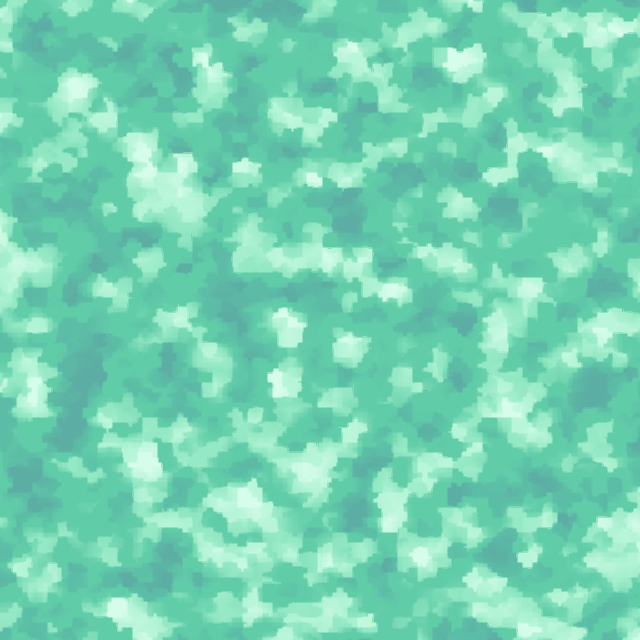
A WebGL 1 fragment shader for this texture:

```glsl
precision highp float;
uniform vec2 u_resolution;

#define GRID 128.0                  // stair steps across the canvas
#define STEP_SOFTNESS 0.25          // half width of the blur between steps
#define FACET_SCALE vec2(44.0, 52.0)
#define BLOB_SCALE vec2(18.0, 22.0)
#define DETAIL_SCALE vec2(35.0, 43.0)
#define DETAIL_WEIGHT 0.6
#define FACET_JITTER 0.2
#define INNER_GRADIENT 0.35         // 0 = flat facets, 1 = smooth field
#define EDGE_WARP 0.012
#define TONE_SPREAD 0.257           // standard deviation of the raw tone

const vec3 DEEP_TEAL  = vec3(0.36, 0.68, 0.64);
const vec3 TEAL       = vec3(0.36, 0.74, 0.65);
const vec3 SEA_GREEN  = vec3(0.38, 0.80, 0.66);
const vec3 MINT       = vec3(0.58, 0.91, 0.77);
const vec3 PALE_MINT  = vec3(0.72, 0.96, 0.85);
const vec3 WHITE_MINT = vec3(0.84, 0.99, 0.92);

float hash(vec2 p) {
    vec3 q = fract(p.xyx * vec3(0.1031, 0.1030, 0.0973));
    q += dot(q, q.yzx + 33.33);
    return fract((q.x + q.y) * q.z);
}

vec2 hash2(vec2 p) {
    return vec2(hash(p + 17.0), hash(p + 71.0));
}

float valueNoise(vec2 p) {
    vec2 cell = floor(p);
    vec2 f = fract(p);
    f = f * f * (3.0 - 2.0 * f);
    float lower = mix(hash(cell), hash(cell + vec2(1.0, 0.0)), f.x);
    float upper = mix(hash(cell + vec2(0.0, 1.0)), hash(cell + 1.0), f.x);
    return mix(lower, upper, f.y);
}

// Coordinates climbing in soft stairs
vec2 softSnap(vec2 p) {
    vec2 g = p * GRID;
    vec2 rise = smoothstep(0.5 - STEP_SOFTNESS, 0.5 + STEP_SOFTNESS, fract(g));
    return (floor(g) + rise) / GRID;
}

// Nearest facet: centre in xy, random value in z
vec3 nearestFacet(vec2 p) {
    vec2 q = p * FACET_SCALE;
    vec2 home = floor(q);
    vec3 nearest = vec3(0.0);
    float best = 1e3;
    for (int y = -1; y <= 1; y++) {
        for (int x = -1; x <= 1; x++) {
            vec2 cell = home + vec2(float(x), float(y));
            vec2 centre = cell + hash2(cell + 200.0);
            vec2 away = centre - q;
            float d = dot(away, away);
            if (d < best) {
                best = d;
                nearest = vec3(centre / FACET_SCALE, hash(cell + 400.0));
            }
        }
    }
    return nearest;
}

// Tone in standard deviations around the mean
float toneAt(vec2 p) {
    vec2 warp = vec2(valueNoise(p * 70.0 + 500.0), valueNoise(p * 70.0 + 700.0));
    vec2 warped = p + (warp - 0.5) * EDGE_WARP;
    vec3 facet = nearestFacet(warped);
    vec2 s = mix(facet.xy, warped, INNER_GRADIENT);
    float tone = valueNoise(s * BLOB_SCALE + 100.0) - 0.5;
    tone += (valueNoise(s * DETAIL_SCALE + 300.0) - 0.5) * DETAIL_WEIGHT;
    tone += (facet.z - 0.5) * FACET_JITTER;
    return tone / TONE_SPREAD;
}

vec3 palette(float tone) {
    vec3 c = mix(DEEP_TEAL, TEAL, smoothstep(-2.0, -1.1, tone));
    c = mix(c, SEA_GREEN, smoothstep(-1.1, -0.5, tone));
    c = mix(c, MINT, smoothstep(0.1, 0.78, tone));
    c = mix(c, PALE_MINT, smoothstep(0.78, 1.56, tone));
    return mix(c, WHITE_MINT, smoothstep(1.56, 2.2, tone));
}

void main() {
    vec2 uv = gl_FragCoord.xy / min(u_resolution.x, u_resolution.y);
    float blur = 0.125 / GRID;

    // Four samples smooth the facet edges
    vec3 colour = vec3(0.0);
    for (int i = 0; i < 4; i++) {
        float k = float(i);
        vec2 offset = (vec2(mod(k, 2.0), floor(k / 2.0)) * 2.0 - 1.0) * blur;
        colour += palette(toneAt(softSnap(uv + offset)));
    }
    gl_FragColor = vec4(colour * 0.25, 1.0);
}
```
